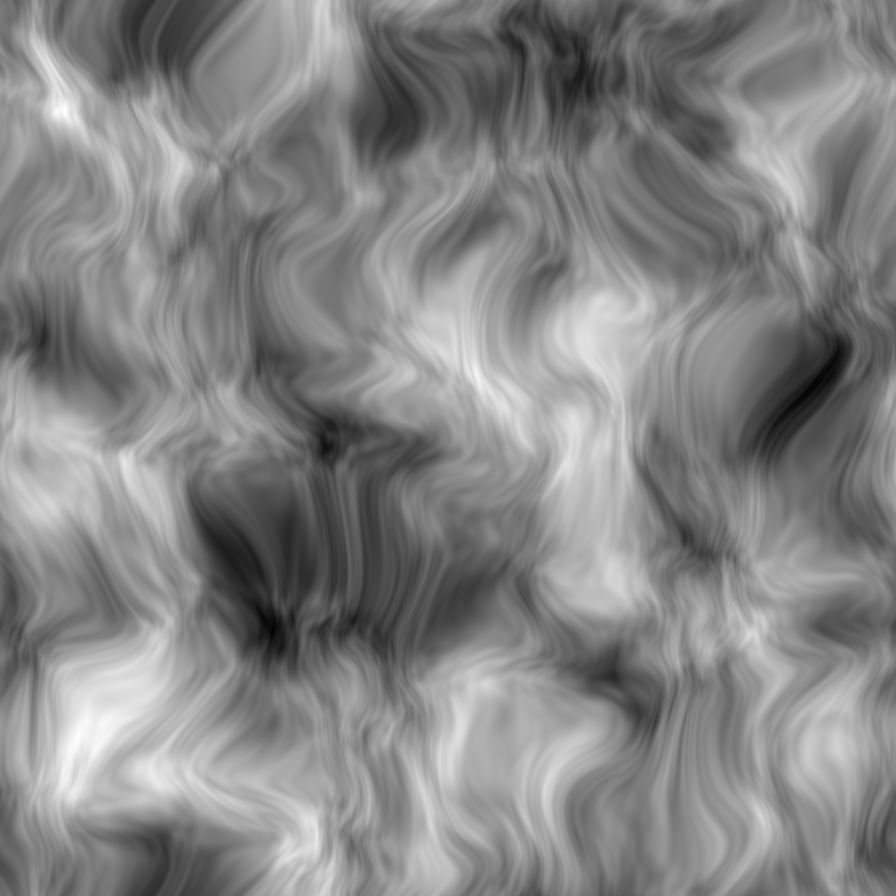
This texture is drawn by a WebGL 2 fragment shader. Its source:

```glsl
#version 300 es
precision highp float;
precision highp int;
// Tiling grey smoke: soft clouds combed into fine, mostly upright, gently folded strands.

uniform vec2 u_resolution;
out vec4 fragColor;

const float TAU = 6.2831853;
const int OCTAVES = 6;
const vec2 BASE_CELLS = vec2(4.0, 4.0);    // cells of the largest clouds per tile
const vec2 CELL_GROWTH = vec2(2.0, 1.58);  // slower growth in y makes upright strands
const float GAIN = 0.68;                   // strength of each finer octave
const float BROAD_WARP_CELLS = 5.0;
const float BROAD_WARP = 0.10;
const float FINE_WARP_CELLS = 11.0;
const float FINE_WARP = 0.042;
const float CLOUD_WARP_SHARE = 0.45;       // the largest clouds fold less than the strands
const float MEAN_GREY = 0.52;
const float CONTRAST = 0.50;

// Integer hash of a lattice point, returned as an angle
float hashAngle(uvec2 c, uint seed) {
    uint h = c.x * 1597u + c.y * 51749u + seed * 7919u;
    h = (h ^ (h >> 16)) * 73244475u;
    h = (h ^ (h >> 15)) * 73244475u;
    h ^= h >> 16;
    return float(h & 65535u) / 65536.0 * TAU;
}

// The half cell keeps the wrap exact where the division rounds
float cornerSlope(vec2 cell, vec2 offset, vec2 cells, uint seed) {
    uvec2 wrapped = uvec2(mod(cell + 0.5, cells));
    float angle = hashAngle(wrapped, seed);
    return dot(vec2(cos(angle), sin(angle)), offset);
}

// Gradient noise that repeats after a whole number of cells
float gradientNoise(vec2 p, vec2 cells, uint seed) {
    vec2 cell = floor(p);
    vec2 f = p - cell;
    vec2 blend = f * f * f * (f * (f * 6.0 - 15.0) + 10.0);
    vec2 right = vec2(1.0, 0.0);
    vec2 up = vec2(0.0, 1.0);
    float bottom = mix(cornerSlope(cell, f, cells, seed),
                       cornerSlope(cell + right, f - right, cells, seed), blend.x);
    float top = mix(cornerSlope(cell + up, f - up, cells, seed),
                    cornerSlope(cell + 1.0, f - 1.0, cells, seed), blend.x);
    return mix(bottom, top, blend.y);
}

vec2 warpVector(vec2 uv, float cells, uint seed) {
    vec2 p = uv * cells;
    return vec2(gradientNoise(p, vec2(cells), seed),
                gradientNoise(p + 0.5, vec2(cells), seed + 1u));
}

// Octaves become relatively longer and more folded as they get finer
float strandClouds(vec2 uv, vec2 warp) {
    float sum = 0.0;
    float weight = 1.0;
    vec2 scale = BASE_CELLS;
    for (int i = 0; i < OCTAVES; i++) {
        vec2 cells = floor(scale + 0.5);
        vec2 shift = float(i) * vec2(0.37, 0.61);
        float share = mix(CLOUD_WARP_SHARE, 1.0, min(float(i) / 2.0, 1.0));
        vec2 p = (uv + warp * share) * cells + shift;
        sum += weight * gradientNoise(p, cells, uint(i) + 11u);
        weight *= GAIN;
        scale *= CELL_GROWTH;
    }
    return sum;
}

void main() {
    vec2 uv = gl_FragCoord.xy / u_resolution;

    // Fold the plane, first in broad bends, then in small curls
    vec2 warp = BROAD_WARP * warpVector(uv, BROAD_WARP_CELLS, 31u);
    warp += FINE_WARP * warpVector(uv + warp, FINE_WARP_CELLS, 47u);

    float grey = MEAN_GREY + CONTRAST * strandClouds(uv, warp);
    fragColor = vec4(vec3(clamp(grey, 0.0, 1.0)), 1.0);
}
```
